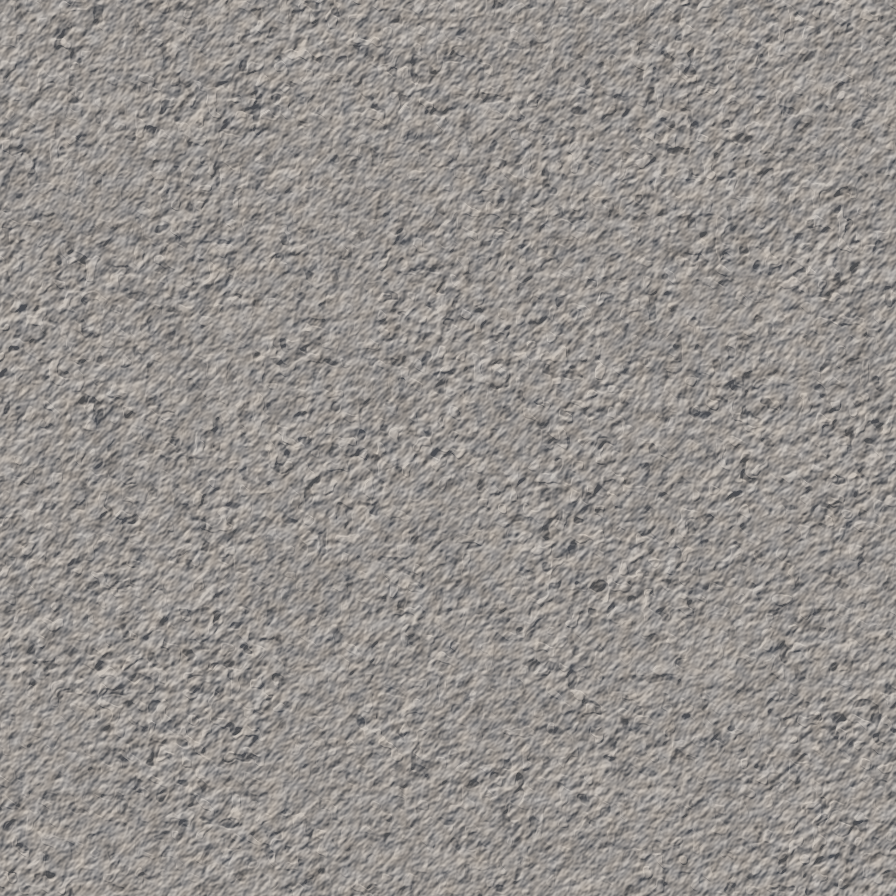
Write a three.js fragment shader that draws this texture.

```glsl
// Rough grey plaster under raking light from the upper left.
// A height field of fine slanted grit, small bumps, scattered flakes and pits
// is shaded by its slope along the light, from cool shadow to warm highlight.

varying vec2 vUv;

const vec3 SHADOW = vec3(0.300, 0.304, 0.316);
const vec3 BODY   = vec3(0.578, 0.560, 0.546);
const vec3 LIGHT  = vec3(0.790, 0.764, 0.736);

const vec2  TO_LIGHT     = vec2(-0.53, 0.848);  // unit direction to the light
const vec2  GRIT_ALONG   = vec2(0.70, 0.714);   // unit direction of the fine streaks
const float GRIT_STRETCH = 0.66;    // below 1 lengthens the streaks
const float STEP         = 0.001;   // half width of the slope sample
const float RELIEF       = 1.35;    // slope to tone
const float COARSE_SCALE = 47.0;
const float MEDIUM_SCALE = 98.0;
const float FINE_SCALE   = 165.0;
const float GRIT_SCALE   = 275.0;
const float FLAKE_SCALE  = 74.0;
const float PIT_SCALE    = 68.0;
const float PIT_SHADE    = 1.0;     // darkening inside the pits
const float FLAKE_SHINE  = 0.45;    // paleness of the flake tops
const float PATCH_SCALE  = 7.0;
const float STAIN_SCALE  = 38.0;
const float CLOUD_SCALE  = 13.0;

// Random unit vector for a lattice cell
vec2 randomGradient(vec2 cell) {
  vec3 q = fract(vec3(cell.xyx) * vec3(0.1031, 0.1030, 0.0973));
  q += dot(q, q.yzx + 33.33);
  float angle = 6.28318 * fract((q.x + q.y) * q.z);
  return vec2(cos(angle), sin(angle));
}

// Gradient noise, roughly -0.7 to 0.7
float noise(vec2 p) {
  vec2 i = floor(p);
  vec2 f = p - i;
  vec2 w = f * f * f * (f * (f * 6.0 - 15.0) + 10.0);
  vec2 e = vec2(1.0, 0.0);
  float a = dot(randomGradient(i), f);
  float b = dot(randomGradient(i + e.xy), f - e.xy);
  float c = dot(randomGradient(i + e.yx), f - e.yx);
  float d = dot(randomGradient(i + e.xx), f - e.xx);
  return mix(mix(a, b, w.x), mix(c, d, w.x), w.y);
}

// Coordinates turned so that x runs along a direction, then stretched
vec2 turned(vec2 p, vec2 along, float stretch) {
  return vec2(dot(p, along) * stretch, dot(p, vec2(-along.y, along.x)));
}

// One octave, with its height divided by scale to keep the slope even
float layer(vec2 p, float scale, float weight) {
  return noise(p * scale + scale) * weight / scale;
}

// Ragged outline for the flakes and pits
vec2 ragged(vec2 p) {
  return p + 0.0035 * vec2(noise(p * 118.0 + 7.0), noise(p * 109.0 + 19.0));
}

float flakes(vec2 p) { return smoothstep(0.12, 0.30, noise(p * FLAKE_SCALE + 71.0)); }
float pits(vec2 p)   { return smoothstep(0.16, 0.40, noise(p * PIT_SCALE + 137.0)); }

// Surface height; rough patches carry stronger bumps, flakes and pits
float height(vec2 p, float roughness) {
  vec2 q = turned(p, vec2(TO_LIGHT.y, -TO_LIGHT.x), 1.0);
  vec2 g = turned(p, GRIT_ALONG, GRIT_STRETCH);
  vec2 r = ragged(p);
  float bumps = layer(q, COARSE_SCALE, 0.24) + layer(q, MEDIUM_SCALE, 0.50);
  float grain = layer(g, FINE_SCALE, 0.62) + layer(g, GRIT_SCALE, 0.68);
  float chips = 0.13 * flakes(r) / FLAKE_SCALE - 0.14 * pits(r) / PIT_SCALE;
  return roughness * (bumps + chips) + grain;
}

void main() {
  vec2 p = vUv;

  // Patches of rougher and smoother surface
  float patches = noise(p * PATCH_SCALE + 3.0) + 0.8 * noise(p * PATCH_SCALE * 2.7 + 11.0);
  float roughness = mix(0.65, 1.45, smoothstep(-0.5, 0.6, patches));

  // Slope facing the light
  vec2 offset = TO_LIGHT * STEP;
  float slope = (height(p - offset, roughness) - height(p + offset, roughness)) / (2.0 * STEP);
  float tone = RELIEF * slope;

  // Pale flake tops, dark pits and faint stains
  vec2 r = ragged(p);
  tone += roughness * (FLAKE_SHINE * flakes(r) - PIT_SHADE * pits(r)) + 0.04;
  tone += 0.7 * noise(p * STAIN_SCALE + 29.0) + 0.4 * noise(p * CLOUD_SCALE + 47.0);

  // Skew towards deep shadow
  tone -= 0.08 * (tone * tone - 1.0);

  // Shadow, body and highlight colours
  vec3 color = mix(BODY, SHADOW, clamp(-tone / 2.8, 0.0, 1.0));
  color = mix(color, LIGHT, clamp(tone / 2.1, 0.0, 1.0));

  // Faint warm and cool mineral tints
  float tint = noise(p * STAIN_SCALE * 1.6 + 53.0);
  color += tint * vec3(0.018, 0.002, -0.018);

  gl_FragColor = vec4(color, 1.0);
}
```
